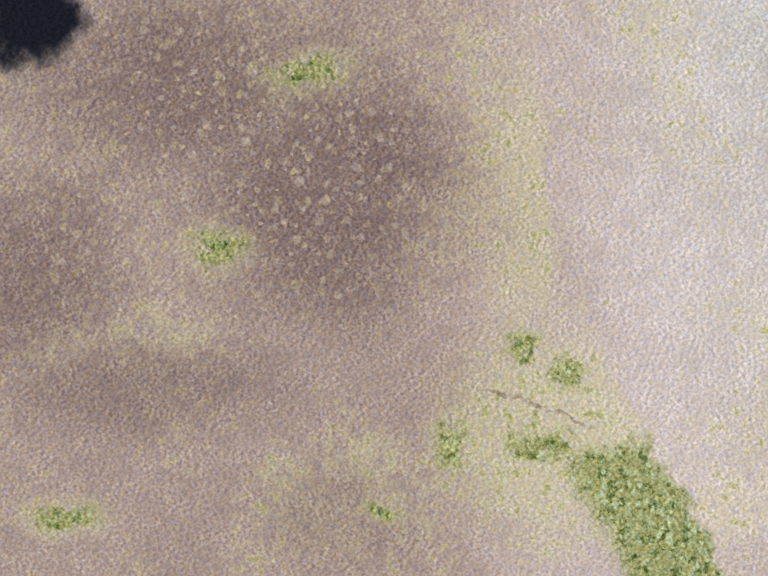
A Shadertoy shader for this texture:

```glsl
#define SOIL_DARK vec3(0.52, 0.45, 0.43)
#define SOIL_MID vec3(0.67, 0.60, 0.565)
#define SOIL_LIGHT vec3(0.84, 0.785, 0.775)
#define DRY_GRASS vec3(0.77, 0.735, 0.61)
#define GREEN vec3(0.58, 0.60, 0.37)
#define DEEP_GREEN vec3(0.33, 0.40, 0.21)
#define TUFT vec3(0.74, 0.77, 0.58)
#define SHADOW vec3(0.11, 0.12, 0.15)
#define GRAIN_SCALE 125.0
#define GRAIN_CONTRAST 0.15
#define DOT_SCALE 42.0

// Centre and radii of the bare dark ground, strongest first
const vec4 bare[6] = vec4[6](
    vec4(0.57, 0.67, 0.25, 0.24), vec4(0.33, 0.86, 0.31, 0.17),
    vec4(0.05, 0.53, 0.18, 0.20), vec4(0.24, 0.33, 0.26, 0.10),
    vec4(0.58, 0.10, 0.13, 0.10), vec4(1.32, 0.01, 0.09, 0.08));

// Centre and radii of the green clumps
const vec4 clumps[8] = vec4[8](
    vec4(0.53, 0.87, 0.062, 0.036), vec4(0.385, 0.565, 0.042, 0.034),
    vec4(0.91, 0.395, 0.030, 0.032), vec4(0.985, 0.35, 0.032, 0.028),
    vec4(0.78, 0.23, 0.035, 0.050), vec4(0.94, 0.235, 0.055, 0.030),
    vec4(0.12, 0.10, 0.055, 0.028), vec4(0.67, 0.11, 0.025, 0.020));

vec2 hash2(vec2 cell) {
    vec3 q = fract(cell.xyx * vec3(0.1031, 0.1030, 0.0973));
    q += dot(q, q.yzx + 33.33);
    return fract((q.xx + q.yz) * q.zy);
}

float corner(vec2 cell, vec2 offset) {
    float angle = 6.2832 * hash2(cell).x;
    return dot(vec2(cos(angle), sin(angle)), offset);
}

float gradientNoise(vec2 p) {
    vec2 i = floor(p), f = fract(p), e = vec2(1.0, 0.0);
    vec2 u = f * f * f * (f * (f * 6.0 - 15.0) + 10.0);
    return mix(mix(corner(i, f), corner(i + e, f - e), u.x),
               mix(corner(i + e.yx, f - e.yx), corner(i + 1.0, f - 1.0), u.x), u.y);
}

float fbm(vec2 p) {
    float sum = 0.0, amplitude = 0.6;
    for (int i = 0; i < 4; i++) {
        sum += amplitude * gradientNoise(p);
        p = mat2(1.6, 1.2, -1.2, 1.6) * p + 7.3;
        amplitude *= 0.55;
    }
    return sum;
}

// Scattered flecks, one per cell: coverage and a random shade
vec2 flecks(vec2 p, float radius) {
    vec2 cell = floor(p), best = vec2(0.0);
    for (int y = -1; y <= 1; y++)
    for (int x = -1; x <= 1; x++) {
        vec2 id = cell + vec2(x, y), h = hash2(id), r = hash2(id + 51.7);
        float size = radius * (0.4 + 0.8 * r.x);
        float d = length(p - id - 0.05 - 0.9 * h);
        float cover = (1.0 - smoothstep(size * 0.5, size * 1.35, d)) * (0.45 + 0.55 * r.y);
        if (cover > best.x) best = vec2(cover, h.y);
    }
    return best;
}

float ellipse(vec2 p, vec4 shape, float inner, float outer) {
    return 1.0 - smoothstep(inner, outer, length((p - shape.xy) / shape.zw));
}

void mainImage(out vec4 fragColor, in vec2 fragCoord) {
    vec2 p = fragCoord / iResolution.y;
    float broad = fbm(p * 5.0), patchy = fbm(p * 22.0 + 31.0);
    float ragged = fbm(p * 48.0 + 5.0);
    vec2 q = p + 0.05 * vec2(broad, fbm(p * 6.0 + 13.0)) + 0.018 * patchy;

    // Soil brightness, rising to the right
    float bareness = 0.0;
    for (int i = 0; i < 6; i++)
        bareness = max(bareness, (1.0 - 0.11 * float(i)) * ellipse(q, bare[i], 0.3, 1.35));
    float tone = 0.46 + 0.48 * smoothstep(0.65, 1.2, p.x) - 0.46 * bareness;
    tone += 0.16 * broad + 0.18 * patchy + 0.10 * ragged;
    vec3 color = mix(SOIL_DARK, SOIL_MID, clamp(tone * 2.0, -0.15, 1.0));
    color = mix(color, SOIL_LIGHT, clamp(tone * 2.0 - 1.0, 0.0, 1.1));
    color += vec3(-0.03, 0.015, 0.01) * smoothstep(0.9, 1.4, p.x) * p.y;

    // Dry grass: vertical band, bank beside the strip, loose patches
    float bankEdge = 1.27 - 0.59 * q.y;
    float band = smoothstep(0.80, 0.91, q.x) * (1.0 - smoothstep(0.935, 0.965, q.x))
               * smoothstep(0.40, 0.52, p.y) * (1.0 - smoothstep(0.75, 1.0, p.y));
    float bank = ellipse(q, vec4(0.95, 0.24, 0.24, 0.20), 0.4, 1.2)
               * (1.0 - smoothstep(-0.02, 0.02, q.x - bankEdge));
    float loose = smoothstep(-0.1, 0.45, fbm(p * 4.0 + 71.0) + 0.5 * ragged) * (1.0 - bareness);
    float dry = max(max(band * 0.75, bank * 0.85), loose * 0.7);

    // Green clumps and the strip at the lower right
    float green = 0.0;
    for (int i = 0; i < 8; i++) {
        green = max(green, ellipse(q, clumps[i], 0.3, 1.5));
        dry = max(dry, 0.7 * ellipse(q, clumps[i], 0.6, 2.3));
    }
    float strip = smoothstep(-0.03, 0.03, q.x - 1.07 + 0.38 * q.y)
                * (1.0 - smoothstep(-0.02, 0.012, q.x - bankEdge))
                * (1.0 - smoothstep(0.20, 0.25, q.y));
    dry *= clamp(0.9 + 0.8 * ragged, 0.0, 1.0);
    color = mix(color, DRY_GRASS + 0.14 * (tone - 0.5), dry);
    float sprouts = smoothstep(0.15, 0.50, ragged + 0.4 * patchy + 0.2 * dry - 0.08)
                  * (0.2 + 0.5 * dry);
    float leaves = max(green * smoothstep(-0.35, 0.2, ragged + 0.6 * (green - 0.5)), strip);
    color = mix(color, GREEN, max(leaves * 0.85, sprouts));

    // Dark gaps and pale tufts inside the foliage
    float gaps = smoothstep(0.0, 0.30, fbm(p * 55.0 + 9.0));
    color = mix(color, DEEP_GREEN, gaps * leaves * 0.8);
    vec2 tufts = flecks(mat2(0.8, -0.6, 0.6, 0.8) * p * vec2(70.0, 52.0) + 0.7 * ragged, 0.36);
    color = mix(color, TUFT + vec3(-0.05, 0.0, 0.06) * strip * tufts.y,
                tufts.x * clamp(strip * 0.9 + green * 0.5 + bank * 0.4, 0.0, 0.9));

    // Pale irregular dots over the bare ground
    float dotArea = ellipse(q, vec4(0.43, 0.74, 0.46, 0.36), 0.4, 1.2)
                  + 0.4 * ellipse(q, vec4(0.1, 0.5, 0.3, 0.25), 0.3, 1.2);
    vec2 dots = flecks(p * DOT_SCALE + 0.45 * vec2(ragged, fbm(p * 60.0)), 0.29);
    color = mix(color, mix(vec3(0.70, 0.66, 0.51), vec3(0.75, 0.69, 0.63), dots.y),
                dots.x * min(dotArea, 1.0) * 0.75);

    // Thin worn path, broken in places
    float along = p.x - 0.82;
    float path = abs(p.y - 0.325 + 0.1 * along + 1.2 * along * along + 0.02 * patchy);
    path = (1.0 - smoothstep(0.001, 0.005, path)) * smoothstep(0.0, 0.04, along)
         * (1.0 - smoothstep(0.18, 0.23, along));
    color = mix(color, SOIL_DARK, path * clamp(0.45 + ragged, 0.0, 0.7));

    // Fine grain lit from the upper right, with pink and yellow specks
    vec2 g = mat2(0.88, 0.47, -0.47, 0.88) * p * GRAIN_SCALE;
    vec2 fine = mat2(0.6, 0.8, -0.8, 0.6) * p * GRAIN_SCALE * 1.75;
    float relief = 0.5 * (gradientNoise(g) - gradientNoise(g + vec2(0.55, 0.15)))
                 + 0.65 * gradientNoise(fine) + 0.45 * gradientNoise(g * 1.23 + 19.0);
    color += GRAIN_CONTRAST * relief * (1.0 + 0.5 * leaves + 0.9 * patchy);
    color += vec3(0.03, 0.005, -0.05) * (gradientNoise(g * 0.7 + 43.0) + 0.6 * ragged);

    // Soft ragged shadow in the corner
    float shade = length((p - vec2(0.05, 0.97)) * vec2(1.05, 1.0))
                + 0.06 * fbm(p * 14.0) + 0.015 * ragged;
    color = mix(SHADOW + 0.04 * relief, color, smoothstep(0.055, 0.115, shade));
    fragColor = vec4(clamp(color, 0.0, 1.0), 1.0);
}
```
